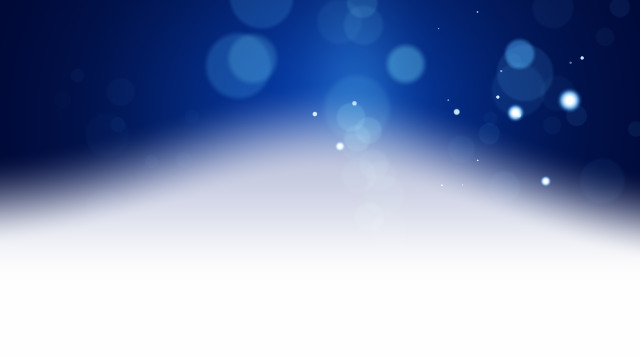
Give the GLSL for this background, as a Shadertoy shader.

```glsl
const vec3 NAVY = vec3(0.0, 0.03, 0.20);
const vec3 BLUE = vec3(0.02, 0.23, 0.65);
const vec3 LAVENDER = vec3(0.76, 0.78, 0.87);
const vec3 SNOW = vec3(0.995);
const vec3 BOKEH_TINT = vec3(0.25, 0.55, 0.85);
const vec3 CYAN_TINT = vec3(0.40, 0.78, 0.90);
const vec3 HALO_TINT = vec3(0.25, 0.60, 0.95);

const vec2 SKY_CENTER = vec2(0.93, 0.68);
const vec2 SKY_RADII = vec2(0.56, 0.50);
const vec2 COLUMN_CENTER = vec2(1.00, 0.70);
const vec2 COLUMN_RADII = vec2(0.13, 0.30);

const float HILL_BASE = 0.38;
const float HILL_HEIGHT = 0.26;
const float HILL_WIDTH = 0.64;
const float HILL_TILT = 0.03;
const float HILL_BLUR = 0.13;

// Accents: center and radius
const vec3 LEFT_OUTER = vec3(0.67, 0.815, 0.098);
const vec3 LEFT_INNER = vec3(0.71, 0.835, 0.075);
const vec3 LEFT_TOP = vec3(0.735, 1.01, 0.095);
const vec3 CYAN_DISC = vec3(1.14, 0.82, 0.06);
const vec3 RIGHT_DISC = vec3(1.46, 0.848, 0.046);
const vec3 RIGHT_BACK = vec3(1.475, 0.795, 0.083);
const vec3 STAR_UPPER = vec3(1.60, 0.718, 0.034);
const vec3 STAR_LOWER = vec3(1.448, 0.683, 0.025);
const vec3 STAR_RIGHT = vec3(1.533, 0.491, 0.015);
const vec3 STAR_MIDDLE = vec3(0.955, 0.589, 0.014);

vec2 hash2(float n) {
    vec3 h = fract(vec3(n) * vec3(0.1031, 0.1030, 0.0973));
    h += dot(h, h.yzx + 33.33);
    return fract((h.xx + h.yz) * h.zy);
}

vec3 screenLight(vec3 base, vec3 light) {
    return base + (1.0 - base) * light;
}

float gaussian(vec2 p, vec2 center, vec2 radii) {
    vec2 q = (p - center) / radii;
    return exp(-dot(q, q));
}

// Circle whose edge fades over a share of its radius, at least one pixel
float disc(vec2 p, vec3 circle, float softness) {
    float fade = max(circle.z * softness, 1.0 / iResolution.y);
    return 1.0 - smoothstep(circle.z - fade, circle.z + 0.2 * fade, length(p - circle.xy));
}

vec3 addStar(vec3 color, vec2 p, vec3 star) {
    color = screenLight(color, HALO_TINT * disc(p, star, 0.6));
    return mix(color, vec3(1.0), disc(p, vec3(star.xy, star.z * 0.8), 0.75));
}

// Random discs gathered around a center
vec3 addCluster(vec3 color, vec2 p, vec2 center, vec2 spread, vec2 sizes,
                vec3 light, float softness, int count, float seed) {
    for (int i = 0; i < count; i++) {
        float n = seed + float(i) * 3.0;
        vec2 offset = hash2(n) + hash2(n + 1.0) - 1.0;
        vec2 variation = hash2(n + 2.0);
        float size = mix(sizes.x, sizes.y, variation.x * variation.x);
        float level = mix(0.35, 1.0, variation.y);
        color = screenLight(color, light * level * disc(p, vec3(center + offset * spread, size), softness));
    }
    return color;
}

void mainImage(out vec4 fragColor, in vec2 fragCoord) {
    vec2 p = fragCoord / iResolution.y;

    // Sky with a light column
    vec3 color = mix(NAVY, BLUE, gaussian(p, SKY_CENTER, SKY_RADII));
    color = screenLight(color, BOKEH_TINT * 0.36 * gaussian(p, COLUMN_CENTER, COLUMN_RADII));

    // Blurred snowy hill
    float dx = p.x - SKY_CENTER.x;
    float bell = exp(-dx * dx / (HILL_WIDTH * HILL_WIDTH));
    float hill = HILL_BASE + HILL_HEIGHT * bell - HILL_TILT * dx;
    float cover = 1.0 - smoothstep(-HILL_BLUR, HILL_BLUR, p.y - hill);
    vec3 snow = mix(SNOW, LAVENDER, smoothstep(0.20, 0.57, p.y));
    color = mix(color, snow, cover);

    // Large soft discs
    color = addCluster(color, p, vec2(1.02, 0.62), vec2(0.15, 0.42), vec2(0.04, 0.10),
                       CYAN_TINT * 0.18, 0.2, 14, 11.0);
    color = addCluster(color, p, vec2(1.53, 0.72), vec2(0.28, 0.34), vec2(0.02, 0.10),
                       BOKEH_TINT * 0.12, 0.15, 14, 71.0);
    color = addCluster(color, p, vec2(0.34, 0.70), vec2(0.34, 0.34), vec2(0.02, 0.08),
                       BOKEH_TINT * 0.06, 0.15, 9, 137.0);

    // Main discs
    color = screenLight(color, BOKEH_TINT * 0.27 * disc(p, LEFT_OUTER, 0.18));
    color = screenLight(color, CYAN_TINT * 0.22 * disc(p, LEFT_INNER, 0.25));
    color = screenLight(color, BOKEH_TINT * 0.22 * disc(p, LEFT_TOP, 0.15));
    color = screenLight(color, CYAN_TINT * 0.40 * disc(p, CYAN_DISC, 0.35));
    color = screenLight(color, BOKEH_TINT * 0.16 * disc(p, RIGHT_BACK, 0.12));
    color = screenLight(color, BOKEH_TINT * 0.55 * disc(p, RIGHT_DISC, 0.30));

    // Sparks and bright stars
    color = addCluster(color, p, vec2(1.25, 0.72), vec2(0.50, 0.34), vec2(0.003, 0.011),
                       vec3(0.80, 0.92, 1.0), 0.5, 14, 211.0);
    color = addStar(color, p, STAR_UPPER);
    color = addStar(color, p, STAR_LOWER);
    color = addStar(color, p, STAR_RIGHT);
    color = addStar(color, p, STAR_MIDDLE);

    fragColor = vec4(clamp(color, 0.0, 1.0), 1.0);
}
```
